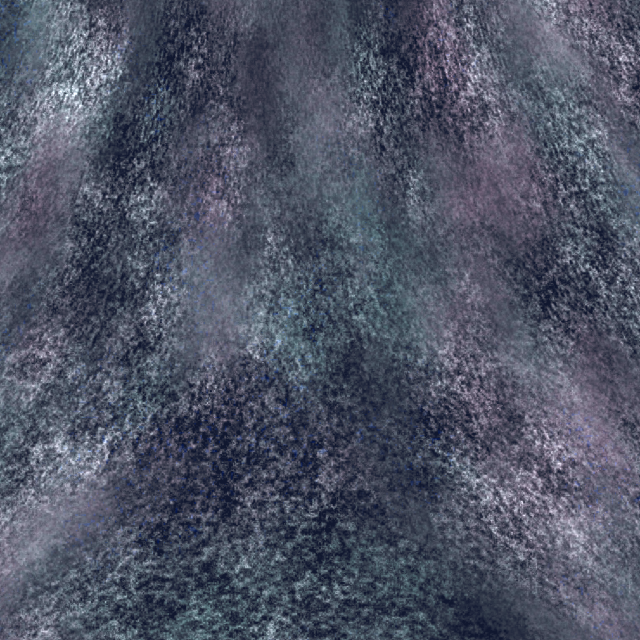
Write a WebGL 2 fragment shader that draws this texture.

```glsl
#version 300 es
precision highp float;

uniform vec2 u_resolution;
out vec4 fragColor;

float hash(ivec2 cell) {
    uvec2 q = uvec2(cell) * uvec2(1597u, 3571u);
    uint h = (q.x ^ (q.y << 9)) * 74793u + q.y;
    h = (h ^ (h >> 15)) * 73243u;
    h = (h ^ (h >> 13)) * 91573u;
    h ^= h >> 16;
    return float(h & 65535u) / 65535.0;
}

float valueNoise(vec2 p) {
    ivec2 cell = ivec2(floor(p));
    vec2 f = fract(p);
    f = f * f * (3.0 - 2.0 * f);
    float low = mix(hash(cell), hash(cell + ivec2(1, 0)), f.x);
    float high = mix(hash(cell + ivec2(0, 1)), hash(cell + ivec2(1, 1)), f.x);
    return mix(low, high, f.y);
}

// Layered noise, centred on zero
float fbm(vec2 p, int octaves, float gain) {
    float sum = 0.0, total = 0.0, amplitude = 1.0;
    for (int i = 0; i < octaves; i++) {
        sum += amplitude * (valueNoise(p) - 0.5);
        total += amplitude;
        amplitude *= gain;
        p = mat2(0.8, 0.6, -0.6, 0.8) * p * 2.03 + 17.3;
    }
    return sum / total;
}

void main() {
    vec2 p = gl_FragCoord.xy / u_resolution.y;

    // Streaks lean right on the left side and left on the right side
    float lean = mix(0.45, -0.5, smoothstep(-0.1, 1.0, p.x));
    vec2 streak = vec2(p.x - lean * (p.y - 0.5), p.y * 0.62);

    // Fine jitter breaks the patch borders into a spray of grains
    vec2 jitter = vec2(valueNoise(p * 270.0 + 31.0), valueNoise(p * 270.0 + 613.0)) - 0.5;
    vec2 sprayed = streak + 0.028 * jitter;

    // Cloudy patches, mottling and grain
    float patches = fbm(sprayed * 5.5 + 7.0, 5, 0.62);
    float mottle = fbm(sprayed * vec2(42.0, 38.0) + 90.0, 3, 0.85);
    float grain = valueNoise(streak * vec2(215.0, 240.0) + 150.0) - 0.5;
    float dust = valueNoise(p * 370.0 + 410.0) - 0.5;
    float roughness = clamp(1.0 + 3.0 * fbm(sprayed * 9.0 + 230.0, 3, 0.6), 0.4, 1.6);
    float tone = 0.66 * patches + roughness * (0.3 * mottle + 0.24 * grain + 0.16 * dust);
    float value = max(0.312 + tone + 0.9 * tone * tone, 0.1);

    // Slate base drifting between steel blue and lavender
    vec3 color = value + vec3(-0.016, 0.003, 0.066);
    float tint = fbm(sprayed * 6.0 + 320.0, 3, 0.6) + 0.22 * (valueNoise(p * 190.0 + 77.0) - 0.5);
    color += tint * vec3(0.17, -0.06, 0.02) * smoothstep(0.1, 0.45, value);

    // Navy shadows and sparse blue flecks
    color += vec3(-0.02, -0.012, 0.018) * (1.0 - smoothstep(0.1, 0.25, value));
    float fleckZone = smoothstep(0.0, 0.2, fbm(streak * 7.0 + 510.0, 3, 0.6));
    float fleck = smoothstep(0.74, 0.92, valueNoise(p * 210.0 + 830.0)) * fleckZone;
    color += fleck * vec3(-0.04, 0.0, 0.11);

    fragColor = vec4(clamp(color, 0.0, 1.0), 1.0);
}
```
